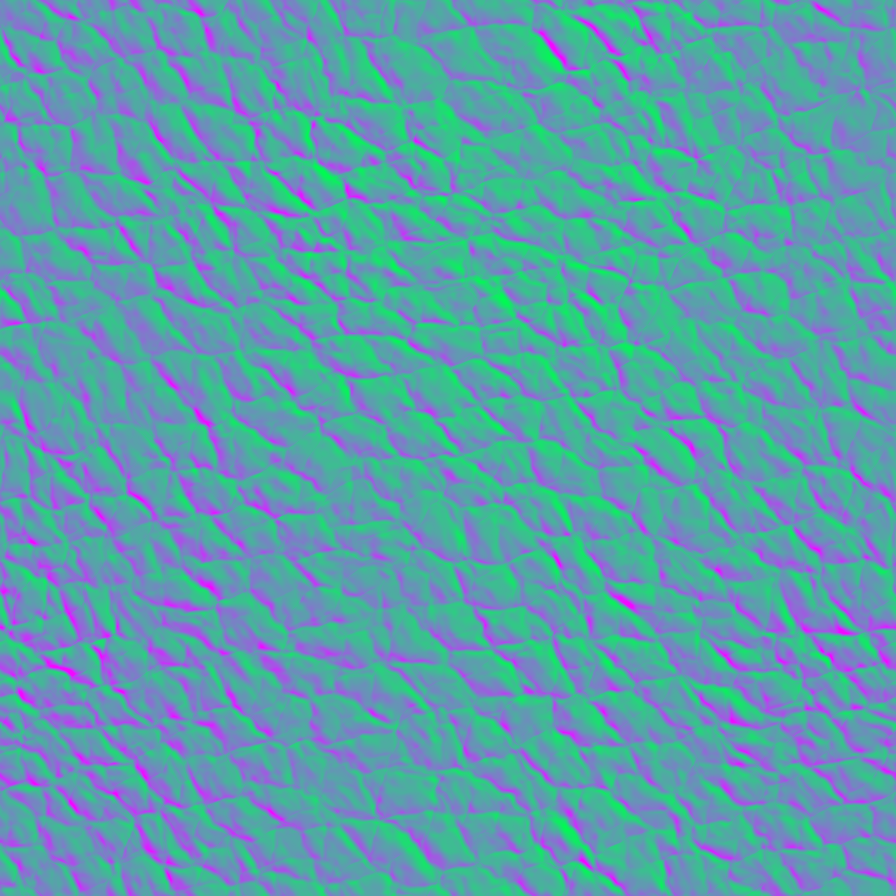
Write a Shadertoy shader that draws this texture map.

```glsl
const float TAU = 6.2831853;

// Lattices map the unit square onto whole numbers of skewed cells
const mat2 SCALES = mat2(16, -3, 12, 18);
const mat2 CROSS_FOLDS = mat2(21, -11, 6, 20);
const mat2 BROAD = mat2(3, -1, 1, 3);
const mat2 MEDIUM = mat2(13, -5, 6, 12);
const mat2 WRINKLES = mat2(36, -13, 26, 30);
const mat2 FIBRES = mat2(66, -20, 48, 40);
const mat2 PORES = mat2(95, -30, 20, 90);

vec2 hash22(vec2 p) {
    vec3 q = fract(p.xyx * vec3(0.1031, 0.1030, 0.0973));
    q += dot(q, q.yzx + 33.33);
    return fract((q.xx + q.yz) * q.zy);
}

// Gives lattice points that coincide on the torus the same random pair
vec2 wrappedHash(vec2 id, mat2 lattice) {
    float count = determinant(lattice);
    mat2 adjugate = mat2(lattice[1][1], -lattice[0][1], -lattice[1][0], lattice[0][0]);
    return hash22(floor(mod(adjugate * id + 0.5, count)));
}

// Smooth tiling noise, two channels from -0.5 to 0.5
vec2 noise2(vec2 uv, mat2 lattice) {
    vec2 p = lattice * uv;
    vec2 id = floor(p);
    vec2 f = p - id;
    f = f * f * f * (f * (f * 6.0 - 15.0) + 10.0);
    vec2 low = mix(wrappedHash(id, lattice), wrappedHash(id + vec2(1, 0), lattice), f.x);
    vec2 high = mix(wrappedHash(id + vec2(0, 1), lattice), wrappedHash(id + vec2(1, 1), lattice), f.x);
    return mix(low, high, f.y) - 0.5;
}

// Domed cells separated by narrow grooves
float creasedCells(vec2 uv, mat2 lattice, vec2 jitter, float sharpness) {
    vec2 p = lattice * uv;
    vec2 id = floor(p);
    float nearest = 9.0;
    float second = 9.0;
    for (int y = -1; y <= 1; y++) {
        for (int x = -1; x <= 1; x++) {
            vec2 cell = id + vec2(x, y);
            vec2 centre = cell + 0.5 + jitter * (wrappedHash(cell, lattice) - 0.5);
            float d = length(p - centre);
            second = min(second, max(nearest, d));
            nearest = min(nearest, d);
        }
    }
    return 1.0 - exp(-sharpness * (second - nearest));
}

// Leather relief: scales, crossing folds, then fine wrinkles
float leatherHeight(vec2 uv) {
    vec2 medium = noise2(uv, MEDIUM);
    vec2 bent = uv + 0.045 * noise2(uv, BROAD) + 0.014 * medium;
    vec2 wrinkles = noise2(bent, WRINKLES);
    vec2 fibres = noise2(bent, FIBRES);
    vec2 pores = noise2(uv, PORES);
    vec2 rough = bent + 0.010 * wrinkles.yx + 0.005 * pores;
    float h = (1.0 + 0.6 * medium.y) * creasedCells(rough, SCALES, vec2(0.35, 0.8), 2.8);
    h += (0.38 - 0.4 * medium.x) * creasedCells(rough, CROSS_FOLDS, vec2(0.8), 4.0);
    h += 0.50 * wrinkles.x + 0.34 * fibres.x + 0.20 * pores.x;
    h += 0.45 * abs(fibres.y);
    return h;
}

// Green through slate blue to magenta
vec3 slopeColour(float tone) {
    return vec3(tone, 0.98 - tone, 0.32 + tone * (1.13 - 0.37 * tone));
}

void mainImage(out vec4 fragColor, in vec2 fragCoord) {
    vec2 uv = fragCoord / iResolution.xy;

    // Slope of the relief along the light direction
    vec2 lightStep = 0.003 * vec2(0.70, 0.71);
    float slope = leatherHeight(uv + lightStep) - leatherHeight(uv - lightStep);

    // Slow drift of tone and contrast over the hide
    vec2 drift = cos(TAU * (uv - vec2(0.1, 0.2)));
    float baseTone = 0.35 + 0.035 * drift.x + 0.025 * drift.y;
    float contrast = 0.50 + 0.12 * noise2(uv, BROAD).y;

    // Steep rising faces flare towards magenta
    float tone = baseTone + contrast * (slope + 0.3 * slope * slope);
    fragColor = vec4(slopeColour(clamp(tone, 0.0, 0.95)), 1.0);
}
```
